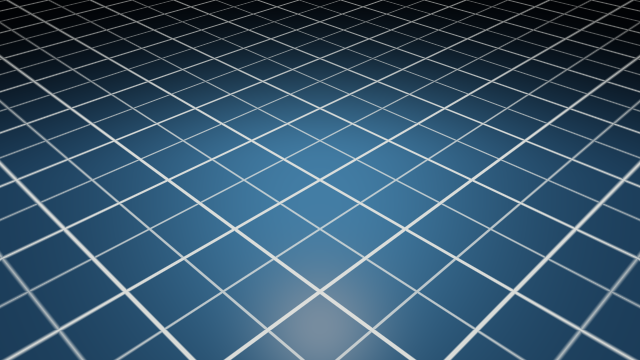
Reproduce this background procedurally as a WebGL 2 fragment shader.

```glsl
#version 300 es
precision highp float;

uniform vec2 u_resolution;
out vec4 outColor;

// Floor projection, in units of the canvas height
const float HORIZON = 1.611;
const float DEPTH_SCALE = 10.183;
const float DEPTH_OFFSET = 7.165;
const float SIDE_SCALE = 5.27;

// Grid lines, in cells
const float MAJOR_HALF_WIDTH = 0.032;
const float MINOR_HALF_WIDTH = 0.021;
const float MAJOR_OPACITY = 0.95;
const float MINOR_OPACITY = 0.78;
const float EDGE_BLUR = 0.028;
const vec3 LINE_COLOR = vec3(0.89, 0.89, 0.87);

// Floor light
const vec3 CENTER_BLUE = vec3(0.26, 0.49, 0.645);
const vec3 EDGE_BLUE = vec3(0.10, 0.225, 0.335);
const vec3 NIGHT = vec3(0.004, 0.009, 0.018);
const vec3 GLOW_COLOR = vec3(0.50, 0.57, 0.635);
const vec2 LIGHT_CENTER = vec2(0.0, 0.45);
const vec2 GLOW_CENTER = vec2(0.0, 0.09);
const float LIGHT_FALLOFF = 3.2;
const float GLOW_FALLOFF = 32.0;
const float GLOW_STRENGTH = 0.88;
const float FADE_START = 0.55;
const float FADE_END = 1.08;
const float FADE_CURVE = 0.12;

float gaussian(vec2 offset, float falloff) {
    return exp(-falloff * dot(offset, offset));
}

// Screen position to diagonal grid coordinates
vec2 projectToGrid(vec2 p) {
    float drop = HORIZON - p.y;
    float side = SIDE_SCALE * p.x / drop;
    float depth = DEPTH_SCALE / drop - DEPTH_OFFSET;
    return vec2(side + depth, side - depth);
}

// Coverage of one line family; every second line is heavier
float lineCoverage(float coord, float pixelSize, float blur) {
    float index = floor(coord + 0.5);
    float isMinor = mod(index, 2.0);
    float halfWidth = mix(MAJOR_HALF_WIDTH, MINOR_HALF_WIDTH, isMinor);
    float opacity = mix(MAJOR_OPACITY, MINOR_OPACITY, isMinor);
    float softness = 0.7 * pixelSize + blur;
    float distanceToLine = abs(coord - index);
    return opacity * (1.0 - smoothstep(halfWidth - softness, halfWidth + softness, distanceToLine));
}

vec3 floorColor(vec2 p) {
    vec3 color = mix(EDGE_BLUE, CENTER_BLUE, gaussian(p - LIGHT_CENTER, LIGHT_FALLOFF));
    float fade = smoothstep(FADE_START, FADE_END, p.y + FADE_CURVE * p.x * p.x);
    color = mix(color, NIGHT, fade);
    return mix(color, GLOW_COLOR, GLOW_STRENGTH * gaussian(p - GLOW_CENTER, GLOW_FALLOFF));
}

void main() {
    vec2 p = (gl_FragCoord.xy - vec2(0.5 * u_resolution.x, 0.0)) / u_resolution.y;
    vec2 grid = projectToGrid(p);
    vec2 pixelSize = sqrt(dFdx(grid) * dFdx(grid) + dFdy(grid) * dFdy(grid));

    // Lines soften towards the sides and corners
    float blur = EDGE_BLUR * smoothstep(0.45, 1.0, length(p - vec2(0.0, 0.5)));
    float lines = max(lineCoverage(grid.x, pixelSize.x, blur),
                      lineCoverage(grid.y, pixelSize.y, blur));
    lines *= mix(1.0, 0.7, smoothstep(0.6, 1.0, p.y));

    outColor = vec4(mix(floorColor(p), LINE_COLOR, lines), 1.0);
}
```
